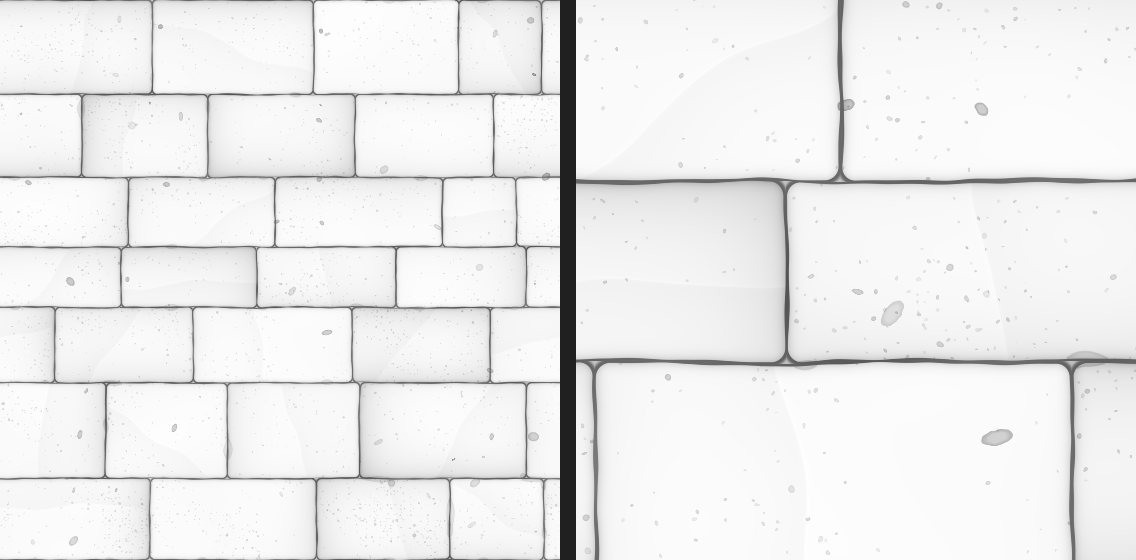
Left, the full canvas; right, a detail of the centre.
Reproduce this texture map procedurally as a WebGL 1 fragment shader.

```glsl
precision highp float;
// Pale ashlar wall: seven courses of four wrapping stones with thin dark joints.
// Each stone is a wobbly rounded box, shaded softly toward its sides, then
// worn with facets, chipped edges, clustered specks and a few larger pits.
uniform vec2 u_resolution;

const float STONE_TONE = 0.988;
const float JOINT_DARK = 0.40;
const float JOINT_PALE = 0.76;
const float JOINT_HALF = 0.0012;   // half width of a joint
const float CORNER = 0.008;        // corner radius of a stone
const float WOBBLE = 0.0024;       // bend of the joints
const float SIDE_SHADE = 0.13;
const float SIDE_REACH = 0.026;
const float FACET_SHADE = 0.022;
const float CHIP_DEPTH = 0.030;
const float SPECK_SHADE = 0.25;
const float PIT_SHADE = 0.30;
const float PI = 3.14159;

vec4 hash4(vec2 p) {
  vec4 q = fract(p.xyxy * vec4(0.1031, 0.1030, 0.0973, 0.1099));
  q += dot(q, q.wzxy + 33.33);
  return fract((q.xxyz + q.yzzw) * q.zywx);
}

float gradientAt(vec2 cell, vec2 offset, float period, float seed) {
  float a = 2.0 * PI * hash4(mod(cell, period) + seed).x;
  return dot(vec2(cos(a), sin(a)), offset);
}

// Gradient noise that repeats once across the canvas.
float noise(vec2 p, float period, float seed) {
  p *= period;
  vec2 c = floor(p), f = p - c, u = f * f * f * (f * (f * 6.0 - 15.0) + 10.0);
  vec2 e = vec2(1.0, 0.0);
  float low = mix(gradientAt(c, f, period, seed),
                  gradientAt(c + e, f - e, period, seed), u.x);
  float high = mix(gradientAt(c + e.yx, f - e.yx, period, seed),
                   gradientAt(c + e.xx, f - e.xx, period, seed), u.x);
  return mix(low, high, u.y);
}

// Course height range and the positions of its four upright joints.
void courseAt(float y, out float row, out vec2 span, out vec4 joints) {
  row = 0.0; span = vec2(0.0, 0.1455); joints = vec4(0.268, 0.565, 0.803, 0.971);
  if (y > 0.1455) { row = 1.0; span = vec2(0.1455, 0.3165); joints = vec4(0.189, 0.406, 0.642, 0.940); }
  if (y > 0.3165) { row = 2.0; span = vec2(0.3165, 0.451); joints = vec4(0.098, 0.345, 0.629, 0.875); }
  if (y > 0.451) { row = 3.0; span = vec2(0.451, 0.559); joints = vec4(0.216, 0.458, 0.707, 0.940); }
  if (y > 0.559) { row = 4.0; span = vec2(0.559, 0.6835); joints = vec4(0.229, 0.491, 0.790, 0.922); }
  if (y > 0.6835) { row = 5.0; span = vec2(0.6835, 0.8315); joints = vec4(0.146, 0.371, 0.634, 0.881); }
  if (y > 0.8315) { row = 6.0; span = vec2(0.8315, 1.0); joints = vec4(0.272, 0.560, 0.819, 0.967); }
}

// Left and right ends of the stone at x, with its column number.
vec3 stoneAt(float x, vec4 j) {
  if (x < j.x) return vec3(j.w - 1.0, j.x, 3.0);
  if (x < j.y) return vec3(j.x, j.y, 0.0);
  if (x < j.z) return vec3(j.y, j.z, 1.0);
  if (x < j.w) return vec3(j.z, j.w, 2.0);
  return vec3(j.w, j.x + 1.0, 3.0);
}

// One rimmed elliptic pit in some cells of a grid; returns its darkness.
float pit(vec2 p, float cells, float chance, vec2 radii, float stretch, float seed, float px) {
  vec2 g = p * cells, cell = mod(floor(g), cells);
  vec4 place = hash4(cell + seed), form = hash4(cell + seed + 57.0);
  vec2 v = (fract(g) - 0.5 - 0.5 * (place.xy - 0.5)) / cells;
  float a = form.x * PI;
  v = vec2(cos(a) * v.x + sin(a) * v.y, cos(a) * v.y - sin(a) * v.x);
  v.x *= 1.0 + stretch * form.y;
  float r = mix(radii.x, radii.y, form.z * form.z);
  float d = length(v) - r;
  float fill = 1.0 - smoothstep(-0.7 * px, 0.7 * px, d);
  float rim = smoothstep(-0.5 * r, 0.0, d);
  return step(place.z, chance) * fill * (0.6 + 0.4 * rim) * (0.35 + 0.65 * form.w);
}

void main() {
  vec2 p = gl_FragCoord.xy / u_resolution;
  float px = 1.0 / u_resolution.y;

  // Stone layout
  vec2 q = fract(p + WOBBLE * vec2(noise(p, 14.0, 3.0), noise(p, 12.0, 19.0)));
  float row; vec2 span; vec4 joints;
  courseAt(q.y, row, span, joints);
  vec3 stone = stoneAt(q.x, joints);
  vec2 id = vec2(stone.z, row) * 7.0 + 11.0;
  vec4 traits = hash4(id), sideTraits = hash4(id + 91.0);
  vec2 local = q - 0.5 * vec2(stone.x + stone.y, span.x + span.y);
  vec2 halfSize = 0.5 * vec2(stone.y - stone.x, span.y - span.x);
  vec2 b = abs(local) - halfSize + JOINT_HALF + CORNER;
  float depth = CORNER - length(max(b, 0.0)) - min(max(b.x, b.y), 0.0);
  depth += 0.0012 * noise(p, 40.0, id.x + id.y);

  // Soft shade toward each side
  vec4 sides = vec4(halfSize + local, halfSize - local);
  float tone = STONE_TONE + 0.012 * noise(p, 7.0, 41.0);
  tone -= SIDE_SHADE * dot(sideTraits * sideTraits, exp(-max(sides, 0.0) / SIDE_REACH));
  tone -= 0.14 * exp(-max(depth, 0.0) / 0.0025);

  // Facet: a faint plane break across some stones
  float angle = 2.0 * PI * traits.x;
  float cut = dot(local, vec2(cos(angle), sin(angle))) - 0.04 * (traits.y - 0.2);
  cut += 0.02 * noise(p, 10.0, 63.0);
  float facet = smoothstep(-px, px, cut) * exp(-max(cut, 0.0) / 0.04);
  tone -= step(traits.z, 0.65) * FACET_SHADE * (facet - 0.5 * exp(-abs(cut) / 0.0015));

  // Chipped edges
  float chip = CHIP_DEPTH * max(noise(p, 18.0, 77.0) - 0.32, 0.0) - depth;
  float chipped = smoothstep(-px, px, chip) * step(0.0, chip + depth - 0.0005);
  tone -= chipped * (0.05 + 0.12 * exp(-abs(chip) / 0.0012));

  // Specks in clusters, then larger pits
  vec2 rough = p + 0.0007 * vec2(noise(p, 260.0, 5.0), noise(p, 260.0, 8.0));
  float cluster = smoothstep(-0.25, 0.55, noise(p, 8.0, id.x + 2.0 * id.y));
  float density = 0.025 + 0.42 * cluster * (0.15 + 0.85 * traits.w * traits.w);
  for (int i = 0; i < 2; i++) {
    float k = float(i);
    tone -= SPECK_SHADE * pit(rough, 105.0 + 62.0 * k, density, vec2(0.0007, 0.0024 - 0.0009 * k), 0.8, 130.0 + 210.0 * k, px);
  }
  tone -= PIT_SHADE * pit(rough, 11.0, 0.27, vec2(0.0045, 0.0105), 1.3, 500.0, px);
  tone -= 1.6 * PIT_SHADE * pit(rough, 13.0, 0.13, vec2(0.0018, 0.0045), 1.5, 620.0, px);

  // Joints: dark in the slit, paler where rounded corners open
  float joint = mix(JOINT_DARK, JOINT_PALE, smoothstep(0.0012, 0.004, -depth));
  joint += 0.15 * noise(p, 9.0, 88.0);
  tone = mix(joint, tone, smoothstep(-0.6 * px, 0.6 * px, depth));
  gl_FragColor = vec4(vec3(clamp(tone, 0.0, 1.0)), 1.0);
}
```
